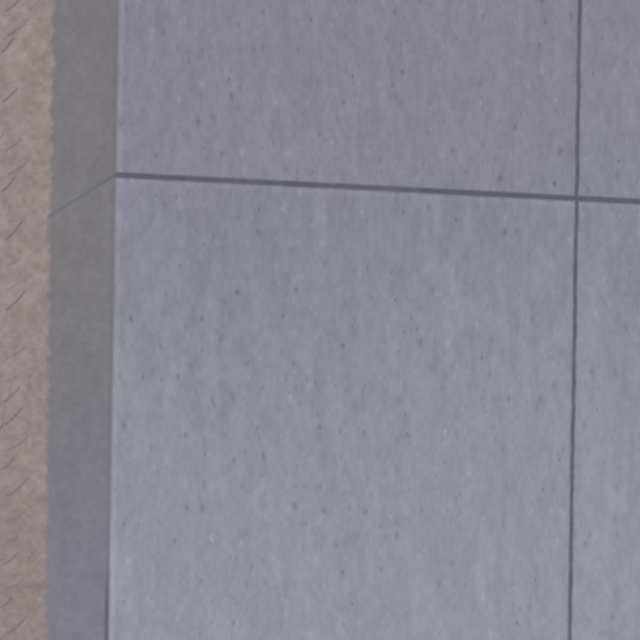
A three.js fragment shader for this texture:

```glsl
// Large blue-grey floor tiles with dark joints, beside a grey skirting and a rough brown wall.
varying vec2 vUv;

const vec3 TILE_FAR = vec3(0.523, 0.520, 0.566);
const vec3 TILE_NEAR = vec3(0.573, 0.583, 0.646);
const vec3 JOINT = vec3(0.365, 0.365, 0.415);
const vec3 SKIRT_FAR = vec3(0.478, 0.470, 0.483);
const vec3 SKIRT_NEAR = vec3(0.488, 0.485, 0.530);
const vec3 WALL = vec3(0.580, 0.533, 0.527);
const vec3 WALL_DARK = vec3(0.410, 0.375, 0.385);
const vec2 TILE_SIZE = vec2(0.721, 0.775);
const float SOFT = 0.0030;

float hash(vec2 p) {
  vec3 q = fract(vec3(p.xyx) * 0.1031);
  q += dot(q, q.yzx + 33.33);
  return fract((q.x + q.y) * q.z);
}

vec2 hash2(vec2 p) {
  return vec2(hash(p), hash(p + 57.3));
}

float noise(vec2 p) {
  vec2 i = floor(p);
  vec2 f = fract(p);
  f = f * f * (3.0 - 2.0 * f);
  return mix(mix(hash(i), hash(i + vec2(1.0, 0.0)), f.x),
             mix(hash(i + vec2(0.0, 1.0)), hash(i + vec2(1.0, 1.0)), f.x), f.y);
}

float fbm(vec2 p) {
  float sum = 0.0;
  float amp = 0.5;
  for (int i = 0; i < 4; i++) {
    sum += amp * noise(p);
    p = p * 2.03 + 17.1;
    amp *= 0.5;
  }
  return sum - 0.47;
}

float line(float dist, float width) {
  return 1.0 - smoothstep(width * 0.5 - SOFT, width * 0.5 + SOFT, abs(dist));
}

float segment(vec2 p, vec2 a, vec2 b) {
  vec2 ab = b - a;
  return length(p - a - ab * clamp(dot(p - a, ab) / dot(ab, ab), 0.0, 1.0));
}

// Scattered ragged flecks: positive are dark pits, negative are pale chips.
float flecks(vec2 p, float cell, float density, float seed) {
  float sum = 0.0;
  for (int y = -1; y <= 1; y++) {
    for (int x = -1; x <= 1; x++) {
      vec2 id = floor(p / cell) + vec2(float(x), float(y));
      vec2 rnd = hash2(id + seed);
      vec2 d = p - (id + 0.15 + 0.7 * rnd) * cell;
      d.x += 0.35 * d.y * (rnd.x - 0.5);
      d *= vec2(1.4, 0.8);
      float size = mix(0.0022, 0.0060, rnd.y * rnd.y);
      float pick = hash(id + seed + 91.7);
      float shade = pick < density * 0.62 ? 1.0 : -0.7;
      sum += exp(-dot(d, d) / (size * size)) * step(pick, density) * shade;
    }
  }
  return sum * (0.4 + 1.2 * noise(p * vec2(190.0, 150.0)));
}

// Slanted, slightly bent scratches stacked up the rough wall.
float scratches(vec2 p, vec2 cell) {
  float mark = 0.0;
  for (int y = -1; y <= 1; y++) {
    for (int x = -1; x <= 1; x++) {
      vec2 id = floor(p / cell) + vec2(float(x), float(y));
      vec2 rnd = hash2(id + 7.0);
      vec2 d = p - (id + 0.2 + 0.6 * rnd) * cell;
      d.y -= 12.0 * d.x * d.x;
      vec2 reach = vec2(0.016, 0.005 + 0.015 * rnd.y) * (0.4 + 0.7 * rnd.x);
      mark = max(mark, line(segment(d, -reach, reach), 0.0030) * (0.2 + 0.8 * rnd.y));
    }
  }
  return mark;
}

vec3 tileFloor(vec2 p, vec2 local) {
  vec2 grid = local / TILE_SIZE;
  vec2 toJoint = (grid - floor(grid + 0.5)) * TILE_SIZE;
  float light = smoothstep(-0.05, 1.0, 0.88 - p.y + 0.14 * (p.x - 0.5) + 0.22 * fbm(p * vec2(9.0, 2.5)));
  vec3 col = mix(TILE_FAR, TILE_NEAR, light);

  // Upright brushed grain, grit and pits
  col += 0.040 * fbm(p * vec2(60.0, 9.0)) + 0.050 * fbm(p * vec2(85.0, 38.0));
  col += 0.050 * fbm(p * vec2(150.0, 100.0));
  col -= 0.060 * flecks(p, 0.043, 0.42, 11.0) + 0.030 * flecks(p, 0.019, 0.40, 43.0);

  // Joints; the one against the skirting is only a pale edge
  float wear = 0.95 + 0.5 * fbm(p * 60.0);
  float isInner = step(0.5 * TILE_SIZE.x, local.x);
  float across = line(toJoint.y, 0.0085);
  float down = line(toJoint.x + 0.003 * fbm(p * 50.0), 0.0060) * isInner;
  col += 0.028 * line(local.x - 0.006, 0.007) + 0.015 * line(toJoint.y + 0.010, 0.005);
  return mix(col, JOINT, clamp(max(across, down) * wear, 0.0, 1.0));
}

vec3 skirting(vec2 p, float joint) {
  vec3 col = mix(SKIRT_NEAR, SKIRT_FAR, smoothstep(0.0, 0.6, p.y));
  col += 0.045 * fbm(p * vec2(60.0, 30.0)) + 0.040 * fbm(p * 130.0);
  return mix(col, JOINT, 0.45 * line(joint, 0.0035));
}

vec3 roughWall(vec2 p) {
  vec3 col = WALL + 0.08 * fbm(p * vec2(45.0, 60.0)) + 0.09 * fbm(p * 130.0);
  col -= 0.025 * smoothstep(0.45, 0.0, p.y);
  return mix(col, WALL_DARK, 0.75 * scratches(p, vec2(0.042, 0.036)) * smoothstep(0.065, 0.035, p.x));
}

void main() {
  vec2 p = vUv;
  float tileEdge = 0.169 + 0.016 * p.y;
  float wallEdge = 0.070 + 0.013 * p.y + 0.016 * fbm(p * vec2(30.0, 80.0));
  vec2 local = vec2(p.x - tileEdge, p.y - 0.7266 + 0.051 * (p.x - 0.185));
  float skirtJoint = (p.y - 0.7266 - 0.63 * (p.x - 0.180)) * 0.846;

  vec3 col = mix(skirting(p, skirtJoint), tileFloor(p, local), smoothstep(-SOFT, SOFT, local.x));
  float gap = mix(0.75, 0.15, smoothstep(0.06, 0.13, p.y));
  col = mix(col, JOINT, gap * line(local.x + 0.003, 0.0060));
  col = mix(roughWall(p), col, smoothstep(-0.005, 0.005, p.x - wallEdge));
  gl_FragColor = vec4(col, 1.0);
}
```
